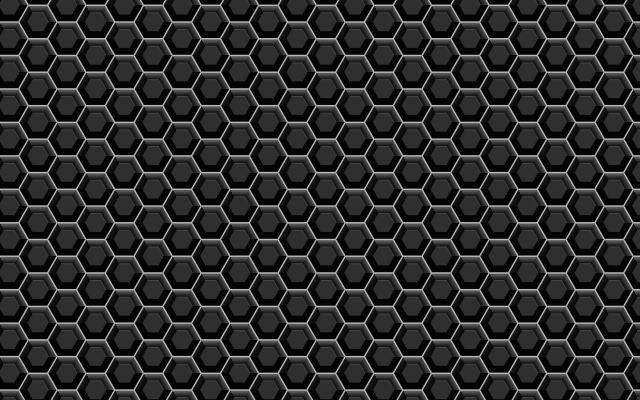
This pattern is drawn by a Shadertoy shader. Its source:

```glsl
// Dark bevelled flat-topped hexagon mesh with thin bright seams and raised grey centres.

const float ROWS = 11.955;              // cells per canvas height
const float COLUMNS = 22.22;            // cell columns per canvas width
const vec2 ANCHOR = vec2(0.4193, 0.6104); // one cell centre, as a share of the canvas
const float HALF_COLUMN = 0.8660254;    // column step when the row step is 1
const float CELL_APOTHEM = 0.5;
const float PLATE_APOTHEM = 0.275;
const float SEAM_HALF_WIDTH = 0.021;

// Offset from the nearest centre of a hexagonal lattice with unit row step.
vec2 hexCell(vec2 p) {
    vec2 period = vec2(2.0 * HALF_COLUMN, 1.0);
    vec2 a = mod(p + 0.5 * period, period) - 0.5 * period;
    vec2 b = mod(p, period) - 0.5 * period;
    return dot(a, a) < dot(b, b) ? a : b;
}

// xy: outward normal of the facet under p, z: hexagonal distance from the centre.
vec3 hexFacet(vec2 p) {
    vec3 facet = vec3(0.0, 1.0, -1.0);
    for (int i = 0; i < 6; i++) {
        float angle = radians(30.0 + 60.0 * float(i));
        vec2 normal = vec2(cos(angle), sin(angle));
        float reach = dot(p, normal);
        if (reach > facet.z) facet = vec3(normal, reach);
    }
    return facet;
}

// Antialiased band of the given half width around zero.
float band(float d, float halfWidth, float pixel) {
    return clamp((halfWidth - abs(d)) / pixel + 0.5, 0.0, 1.0);
}

// Grey level of one cell from its facet and the direction of the light.
float shadeCell(vec3 facet, vec2 lightDir, float pixel) {
    float d = facet.z;
    float lit = max(dot(facet.xy, lightDir), 0.0);

    // Sloped walls: black in shade, brightening outwards on the lit side
    float slope = smoothstep(PLATE_APOTHEM, CELL_APOTHEM, d);
    float shade = 0.015 + lit * mix(0.07, 0.38, slope);

    // Flat centre plate with a fine lit rim
    float plate = clamp((PLATE_APOTHEM - d) / pixel + 0.5, 0.0, 1.0);
    shade = mix(shade, 0.185, plate);
    float rim = band(d - PLATE_APOTHEM, 0.012, pixel);
    shade = mix(shade, 0.36, rim * lit * 0.7);

    // Bright seam shared with the neighbouring cells
    float seam = band(d - CELL_APOTHEM, SEAM_HALF_WIDTH, pixel);
    return mix(shade, 0.72, seam);
}

void mainImage(out vec4 fragColor, in vec2 fragCoord) {
    vec2 uv = fragCoord / iResolution.xy;
    vec2 p = (uv - ANCHOR) * vec2(COLUMNS * HALF_COLUMN, ROWS);
    float pixel = ROWS / iResolution.y;
    vec2 lightDir = normalize(vec2(0.30, 0.95));

    float grey = shadeCell(hexFacet(hexCell(p)), lightDir, pixel);
    fragColor = vec4(vec3(grey), 1.0);
}
```
